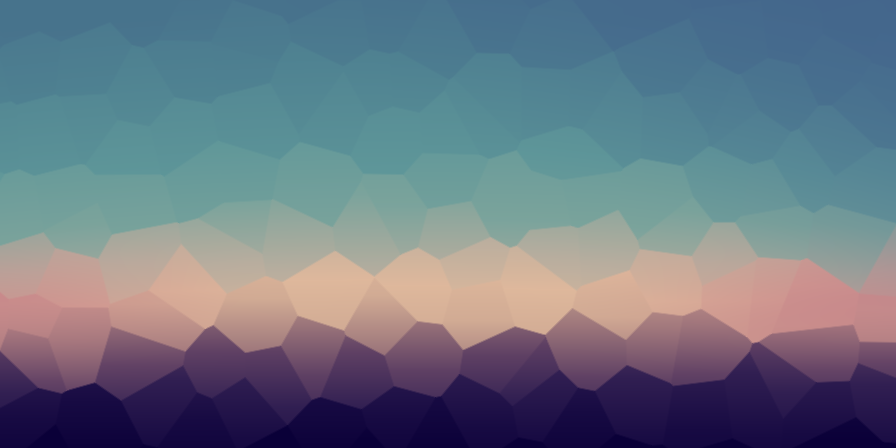
Reproduce this background procedurally as a Shadertoy shader.

```glsl
#define CELL_SIZE 0.128
#define JITTER 0.92
#define FACET 0.52
#define GLOW_X 0.47
#define ARCH 0.22
#define PINK_LEVEL 0.32
#define PINK_WIDTH 0.085
#define STOPS 12

// Heights and colours of the vertical gradient, from ground to sky
const float LEVEL[STOPS] = float[](
    0.0, 0.06, 0.13, 0.19, 0.245, 0.305, 0.36, 0.44, 0.53, 0.66, 0.84, 1.0);
const vec3 TONE[STOPS] = vec3[](
    vec3(0.04, 0.00, 0.22), vec3(0.09, 0.04, 0.26), vec3(0.19, 0.12, 0.32),
    vec3(0.37, 0.25, 0.39), vec3(0.61, 0.46, 0.48), vec3(0.82, 0.67, 0.58),
    vec3(0.87, 0.72, 0.61), vec3(0.72, 0.68, 0.62), vec3(0.48, 0.64, 0.61),
    vec3(0.37, 0.59, 0.60), vec3(0.31, 0.51, 0.57), vec3(0.28, 0.45, 0.55));
const vec3 PINK = vec3(0.77, 0.49, 0.53);
const vec3 CORNER_BLUE = vec3(0.26, 0.38, 0.55);

vec2 hash2(vec2 p) {
    vec3 q = fract(vec3(p.xyx) * vec3(0.1031, 0.1030, 0.0973));
    q += dot(q, q.yzx + 33.33);
    return fract((q.xx + q.yz) * q.zy);
}

vec3 verticalGradient(float height) {
    vec3 color = TONE[0];
    for (int i = 1; i < STOPS; i++) {
        float t = (height - LEVEL[i - 1]) / (LEVEL[i] - LEVEL[i - 1]);
        color = mix(color, TONE[i], clamp(t, 0.0, 1.0));
    }
    return color;
}

// Smooth dusk scene; uv runs from 0 to 1 on both axes
vec3 duskColor(vec2 uv) {
    float side = uv.x - GLOW_X;

    // The warm light rises higher near the middle
    float arch = ARCH * side * side * smoothstep(0.25, 0.45, uv.y);
    vec3 color = verticalGradient(uv.y + arch);

    // Pink haze at both ends of the horizon
    float band = (uv.y - PINK_LEVEL) / PINK_WIDTH;
    float haze = exp(-band * band) * smoothstep(0.16, 0.48, abs(side));
    color = mix(color, PINK, 0.75 * haze);

    // Cooler upper right corner
    float corner = smoothstep(1.2, 2.0, uv.x + uv.y);
    return mix(color, CORNER_BLUE, 0.7 * corner);
}

// Each facet pulls its colour toward that of its seed
vec3 facetColor(vec2 point, vec2 seed, float aspect) {
    vec2 source = mix(point, seed * CELL_SIZE, FACET);
    return duskColor(source / vec2(aspect, 1.0));
}

void mainImage(out vec4 fragColor, in vec2 fragCoord) {
    float aspect = iResolution.x / iResolution.y;
    vec2 point = fragCoord / iResolution.y;
    vec2 grid = point / CELL_SIZE;
    vec2 base = floor(grid);

    // Two nearest seeds of a jittered grid
    vec2 nearest = base, second = base;
    float nearDist = 1e3, secondDist = 1e3;
    for (int y = -2; y <= 2; y++) {
        for (int x = -2; x <= 2; x++) {
            vec2 cell = base + vec2(x, y);
            vec2 seed = cell + 0.5 + JITTER * (hash2(cell + 37.0) - 0.5);
            vec2 offset = seed - grid;
            float dist = dot(offset, offset);
            if (dist < nearDist) {
                second = nearest;
                secondDist = nearDist;
                nearest = seed;
                nearDist = dist;
            } else if (dist < secondDist) {
                second = seed;
                secondDist = dist;
            }
        }
    }

    // Blend across the shared edge over about one pixel
    float edge = 0.5 * (secondDist - nearDist) / max(distance(nearest, second), 1e-4);
    float pixel = 1.0 / (iResolution.y * CELL_SIZE);
    float blend = 0.5 * (1.0 - smoothstep(0.0, pixel, edge));
    vec3 color = mix(facetColor(point, nearest, aspect),
                     facetColor(point, second, aspect), blend);
    fragColor = vec4(color, 1.0);
}
```
